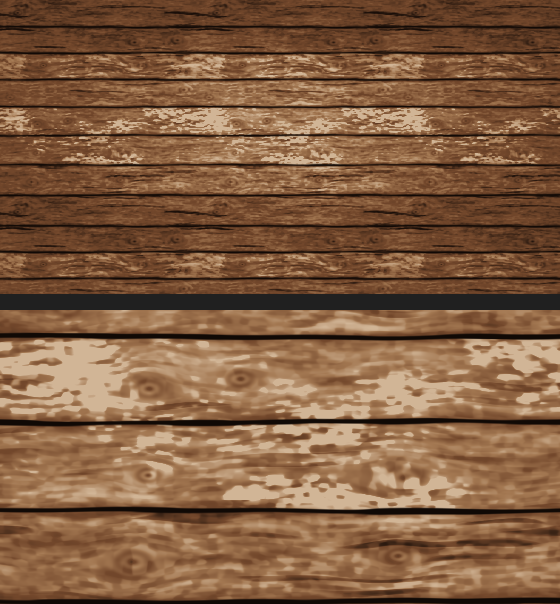
Top: the whole. Bottom: its middle third, enlarged.
This texture is drawn by a WebGL 1 fragment shader. Its source:

```glsl
precision highp float;
// Weathered horizontal boards: a square tile of seven planks repeats across and
// down. Stretched cellular noise makes fibres, cracks and worn flakes, layered
// sines bend the grain, and a warm glow lights the middle of the canvas.

uniform vec2 u_resolution;

#define TILE 0.677          // tile side, in canvas heights
#define TILE_TOP 0.092      // first tile seam, below the top edge
#define PLANKS 7
#define GAP 0.0042          // half width of a gap, in tiles
#define KNOT 0.014          // knot radius, in tiles
#define FIBRE 0.34          // grain contrast
#define GLOW 0.50           // extra light in the middle
#define DARK vec3(0.09, 0.05, 0.03)
#define BROWN vec3(0.45, 0.28, 0.17)
#define TAN vec3(0.64, 0.47, 0.32)
#define PALE vec3(0.82, 0.71, 0.59)

const float TAU = 6.2831853;

vec3 hash3(vec2 p) {
  vec3 q = fract(p.xyx * vec3(0.1031, 0.1030, 0.0973));
  q += dot(q, q.yxz + 33.33);
  return fract((q.xxy + q.yzz) * q.zyx);
}

// Smooth cellular noise, 0 to 1, wrapping in x after "period" cells.
float cells(vec2 p, float period) {
  vec2 base = floor(p);
  vec2 f = p - base;
  float sum = 0.0, total = 0.0;
  for (int j = -1; j <= 1; j++) {
    for (int i = -1; i <= 1; i++) {
      vec2 offset = vec2(float(i), float(j));
      vec2 cell = base + offset;
      cell.x = mod(cell.x, period);
      vec3 h = hash3(cell + period * 1.7);
      vec2 d = offset + 0.2 + 0.6 * h.xy - f;
      float weight = exp(-6.0 * dot(d, d));
      sum += weight * h.z;
      total += weight;
    }
  }
  return sum / total;
}

// Seams are spaced slightly unevenly down the tile.
float seam(float i) {
  float t = i / float(PLANKS);
  return t - 0.028 * sin(0.5 * TAU * t);
}

vec3 woodColor(float tone) {
  vec3 c = mix(DARK, BROWN, smoothstep(0.0, 1.0, (tone - 0.07) / 0.40));
  c = mix(c, TAN, clamp((tone - 0.45) / 0.19, 0.0, 1.0));
  return mix(c, PALE, clamp((tone - 0.64) / 0.18, 0.0, 1.0));
}

void main() {
  vec2 canvas = gl_FragCoord.xy / u_resolution;
  float aspect = u_resolution.x / u_resolution.y;
  vec2 q = vec2(canvas.x * aspect, 1.0 - canvas.y - TILE_TOP) / TILE;
  float pixel = 1.0 / (u_resolution.y * TILE);
  q.y += 0.0018 * sin(TAU * (q.x + 3.0 * q.y)) + 0.0008 * sin(TAU * (4.0 * q.x + q.y));
  float u = fract(q.x), v = fract(q.y);

  // Find the plank under this point.
  float id = 0.0;
  for (int i = 1; i < PLANKS; i++) id += step(seam(float(i)), v);
  float top = seam(id), bottom = seam(id + 1.0);
  float edge = min(v - top, bottom - v);

  // Knots bend the grain around them.
  float y = v, knots = 0.0;
  for (int k = 0; k < 2; k++) {
    vec3 h = hash3(vec2(id * 7.0 + 1.0, float(k) * 5.0 + 3.0));
    vec2 d = vec2(fract(u - h.x + 0.5) - 0.5, v - mix(top, bottom, 0.3 + 0.4 * h.y));
    float r = length(d * vec2(0.6, 1.0)) / (KNOT * (0.5 + 0.8 * h.z));
    y -= 0.7 * d.y * exp(-0.15 * r * r);
    knots += exp(-0.8 * r * r) * (0.55 + 0.45 * cos(6.0 * r));
  }

  // Wavy figure, strongest on the second plank.
  float figure = exp(-4.0 * (id - 1.0) * (id - 1.0));
  y += (0.003 + 0.005 * figure) * sin(TAU * 2.0 * u + 2.0 * id);
  y += 0.002 * sin(TAU * 5.0 * u + 40.0 * v + id);

  // Grain layers from broad to fine.
  float broad = cells(vec2(u * 5.0, y * 22.0), 5.0);
  float streak = cells(vec2(u * 9.0, y * 62.0), 9.0);
  float fine = cells(vec2(u * 26.0, y * 135.0), 26.0);
  float speck = cells(vec2(u * 70.0, y * 120.0), 70.0);
  float rings = sin(190.0 * y + 9.0 * broad);
  float grain = 0.30 * broad + 0.30 * streak + 0.40 * fine - 0.5;

  float tone = 0.43 + 0.08 * sin(0.5 * TAU * id / 6.0) + 0.03 * figure;
  tone += FIBRE * grain + 0.10 * (speck - 0.5);
  tone += (0.015 + 0.05 * figure) * rings;

  // Pale flakes of worn wood, mostly on the two middle planks.
  float wear = exp(-1.2 * (id - 3.5) * (id - 3.5)) + 0.4 * figure + 0.06;
  float patches = cells(vec2(u * 7.0, v * 17.0), 7.0);
  float flakes = 0.5 * patches + 0.25 * fine + 0.25 * speck;
  tone += 0.34 * wear * smoothstep(0.50, 0.72, flakes);

  // Long cracks and knots.
  float crack = cells(vec2(u * 6.0, y * 85.0 + 11.0), 6.0);
  tone -= 0.20 * smoothstep(0.76, 0.94, crack) * (1.0 - 0.6 * wear);
  tone -= 0.20 * knots;

  // Light falls off from the middle of the canvas.
  vec2 c = 2.0 * canvas - 1.0;
  tone *= 0.82 + GLOW * exp(-2.0 * dot(c, c));

  // Shaded plank edges and the dark gap between planks.
  tone *= mix(0.74, 1.0, smoothstep(0.0, 0.018, edge));
  float gap = GAP * (0.65 + 0.7 * streak);
  float board = smoothstep(gap - pixel, gap + pixel, edge);
  gl_FragColor = vec4(mix(DARK * 0.7, woodColor(tone), board), 1.0);
}
```
